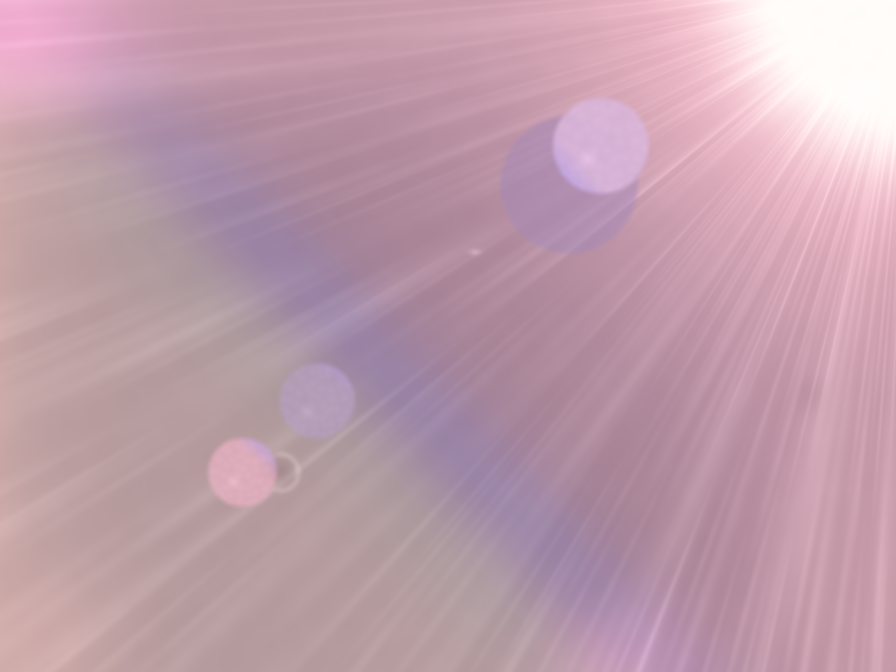
A WebGL 1 fragment shader for this background:

```glsl
precision highp float;
// Hazy pink sunlight from the upper right, with fine rays, a prism band and lens flare discs.

uniform vec2 u_resolution;

#define SUN vec2(1.36, 1.04)
#define SUN_RADIUS 0.20
#define HALO_STRENGTH 1.35
#define RAY_STRENGTH 0.085
#define BAND_CENTER vec2(0.565, 0.455)
#define BAND_NORMAL vec2(0.73, 0.683)
#define BAND_WIDTH 0.075
#define DISC_SOFTNESS 0.006
#define GRAIN_STRENGTH 0.008

const vec3 WARM_GREY = vec3(0.715, 0.615, 0.625);
const vec3 MAUVE = vec3(0.645, 0.512, 0.585);
const vec3 PRISM_BLUE = vec3(0.585, 0.510, 0.665);
const vec3 PRISM_GREEN = vec3(0.655, 0.615, 0.620);
const vec3 MAGENTA = vec3(0.97, 0.69, 0.84);
const vec3 ROSE = vec3(0.83, 0.65, 0.70);
const vec3 PEACH = vec3(0.84, 0.69, 0.68);
const vec3 LILAC = vec3(0.72, 0.62, 0.90);

float hash(vec2 p) {
  return fract(sin(dot(p, vec2(127.1, 311.7))) * 4375.85);
}

// Distance to the nearest scattered cell point.
float cellular(vec2 p) {
  vec2 cell = floor(p);
  float nearest = 1.0;
  for (int j = -1; j <= 1; j++) {
    for (int i = -1; i <= 1; i++) {
      vec2 c = cell + vec2(float(i), float(j));
      vec2 point = c + vec2(hash(c), hash(c + 17.3));
      nearest = min(nearest, distance(p, point));
    }
  }
  return nearest;
}

float blob(vec2 p, vec2 center, vec2 size) {
  vec2 q = (p - center) / size;
  return exp(-dot(q, q));
}

float disc(vec2 p, vec2 center, float radius) {
  return 1.0 - smoothstep(-DISC_SOFTNESS, DISC_SOFTNESS, distance(p, center) - radius);
}

// Thin streaks by angle, broken up along their length.
float rays(float angle, float r) {
  float sum = 0.0;
  for (int i = 0; i < 5; i++) {
    float k = float(i);
    float wave = sin(angle * (37.0 + 29.0 * k) + 2.5 * sin(angle * (11.0 + 7.0 * k) + k));
    float fade = 0.5 + 0.5 * sin(r * (5.0 + 1.7 * k) + angle * (17.0 + 5.0 * k) + 2.0 * k);
    sum += pow(0.5 + 0.5 * wave, 5.0) * fade;
  }
  return sum * 0.4;
}

// Flare disc with a lilac rim on one side and a mottled inside.
vec3 flare(vec3 col, vec2 p, vec2 center, float radius, vec3 tint, vec2 rimSide, float opacity) {
  vec2 q = (p - center) / radius;
  float rim = smoothstep(0.45, 1.1, dot(q, rimSide));
  float mottle = cellular(q * 4.0) - 0.45;
  vec3 inside = mix(tint, LILAC, 0.7 * rim) - 0.025 * mottle;
  inside += 0.06 * blob(q, vec2(-0.25, -0.3), vec2(0.16));
  return mix(col, inside, opacity * disc(p, center, radius));
}

void main() {
  vec2 p = gl_FragCoord.xy / u_resolution.y;
  float right = u_resolution.x / u_resolution.y;

  // Haze on either side of the diagonal prism band
  float d = dot(p - BAND_CENTER, BAND_NORMAL);
  vec3 col = mix(WARM_GREY, MAUVE, smoothstep(-0.13, 0.07, d));
  float green = (d + 0.11) / BAND_WIDTH;
  float blue = d / BAND_WIDTH;
  col = mix(col, PRISM_GREEN, 0.5 * exp(-green * green));
  col = mix(col, PRISM_BLUE, 0.75 * exp(-blue * blue));

  // Warm light along the borders
  col = mix(col, ROSE, 0.75 * blob(p, vec2(0.35, 1.05), vec2(0.55, 0.23)));
  col = mix(col, PEACH, 0.65 * exp(-p.x / 0.09));
  col = mix(col, MAGENTA, 0.9 * blob(p, vec2(0.02, 0.96), vec2(0.17, 0.12)));
  col = mix(col, MAGENTA, 0.4 * blob(p, vec2(0.93, 0.0), vec2(0.13, 0.11)));
  col = mix(col, PEACH, 0.6 * blob(p, vec2(0.06, 0.04), vec2(0.13)));
  col = mix(col, ROSE, 0.8 * blob(p, vec2(right, 0.05), vec2(0.25, 0.42)));

  // Sun halo, rays and core
  vec2 away = SUN - p;
  float r = length(away);
  float angle = atan(away.y, away.x);
  float streak = rays(angle, r);
  float halo = HALO_STRENGTH * exp(-4.0 * r * r);
  col += halo * vec3(0.33, 0.24, 0.225);
  float reach = 0.65 + 0.7 * smoothstep(0.9, 1.4, angle);
  col += RAY_STRENGTH * reach * (streak - 0.25) * vec3(0.95, 1.0, 0.95);
  float edge = max(r - SUN_RADIUS - 0.03 * streak, 0.0) / 0.095;
  col = mix(col, vec3(1.0, 0.99, 0.98), exp(-edge * edge));

  // Lens flare discs
  col = mix(col, vec3(0.64, 0.53, 0.73), 0.5 * disc(p, vec2(0.847, 0.725), 0.102));
  col = flare(col, p, vec2(0.894, 0.783), 0.071, vec3(0.85, 0.71, 0.85), vec2(-0.75, -0.66), 0.92);
  col = flare(col, p, vec2(0.472, 0.403), 0.056, vec3(0.71, 0.62, 0.74), vec2(0.5, 0.7), 0.8);
  col = flare(col, p, vec2(0.361, 0.297), 0.051, vec3(0.88, 0.68, 0.74), vec2(0.66, 0.75), 0.9);

  // Dust: a small ring, a dim spot and a bright fleck
  float ring = (distance(p, vec2(0.417, 0.297)) - 0.027) / 0.005;
  col += 0.07 * exp(-ring * ring) * smoothstep(0.40, 0.42, p.x);
  col -= 0.06 * blob(p, vec2(0.419, 0.297), vec2(0.017));
  col -= 0.035 * blob(p, vec2(1.207, 0.413), vec2(0.025));
  col += 0.10 * blob(p, vec2(0.707, 0.625), vec2(0.009, 0.005));

  // Soft mottling
  col += GRAIN_STRENGTH * (cellular(p * 22.0) - 0.45);
  gl_FragColor = vec4(clamp(col, 0.0, 1.0), 1.0);
}
```
